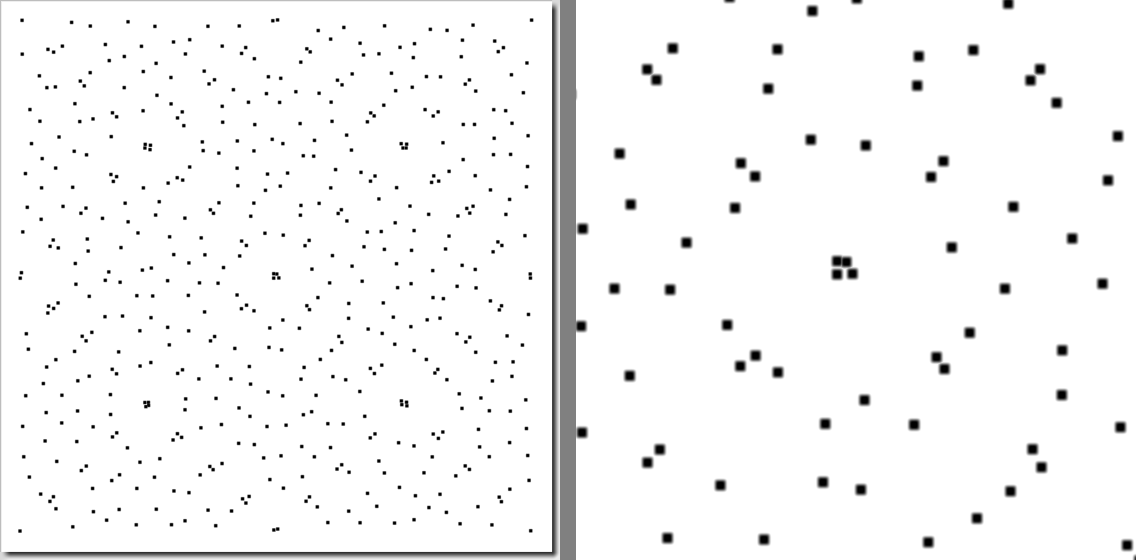
Left: the whole. Right: its middle third, enlarged.
Give the GLSL for this pattern, as a three.js fragment shader.

```glsl
varying vec2 vUv;

vec2 hash2(vec2 p) {
  return fract(sin(vec2(dot(p, vec2(127.1, 311.7)), dot(p, vec2(269.5, 183.3)))) * 43758.5453);
}

// Two points per cell, on opposite sides of a diagonal (side is 0 or 1)
vec2 samplePoint(vec2 cell, float side) {
  bool rising = mod(cell.x - cell.y, 8.0) < 0.5;
  bool falling = mod(cell.x + cell.y + 1.0, 8.0) < 0.5;
  bool paired = rising || falling;

  // Cells along the main diagonals push their points into the corners
  float inset = paired ? 0.065 : 0.25;
  float jitter = paired ? 0.07 : 0.3;
  vec2 point = vec2(mix(inset, 1.0 - inset, side));

  bool mirrored = falling || (!rising && hash2(cell + 3.7).x > 0.5);
  if (mirrored) point.x = 1.0 - point.x;
  return cell + point + (hash2(cell + side * 41.3) - 0.5) * jitter;
}

// Ink coverage of the stratified dots on a 16 by 16 grid
float dots(vec2 p) {
  float ink = 0.0;
  for (int j = -1; j <= 1; j++) {
    for (int i = -1; i <= 1; i++) {
      vec2 cell = floor(p) + vec2(float(i), float(j));
      if (min(cell.x, cell.y) < -0.5 || max(cell.x, cell.y) > 15.5) continue;
      for (int k = 0; k < 2; k++) {
        vec2 d = p - samplePoint(cell, float(k));
        d *= d;
        float radius = sqrt(length(d)); // slightly squared disc
        ink = max(ink, 1.0 - smoothstep(0.024, 0.08, radius));
      }
    }
  }
  return ink;
}

void main() {
  float tone = 1.0 - dots((vUv - vec2(0.034, 0.05)) / 0.917 * 16.0);

  // Thin grey rim at the left and top
  float rim = min(vUv.x, 1.0 - vUv.y);
  tone *= mix(0.74, 1.0, smoothstep(0.001, 0.0035, rim));

  // Soft drop shadow outside the right and bottom edges
  vec2 outside = vec2(vUv.x - 0.986, 0.0145 - vUv.y);
  float reach = length(max(outside, 0.0));
  float shade = mix(0.15, 0.93, smoothstep(-0.001, 0.0145, reach));
  float fadeIn = smoothstep(0.002, 0.02, vUv.x) * smoothstep(0.002, 0.02, 1.0 - vUv.y);
  float beyond = smoothstep(-0.001, 0.001, max(outside.x, outside.y));
  tone = mix(tone, mix(0.85, shade, fadeIn), beyond);

  gl_FragColor = vec4(vec3(tone), 1.0);
}
```
